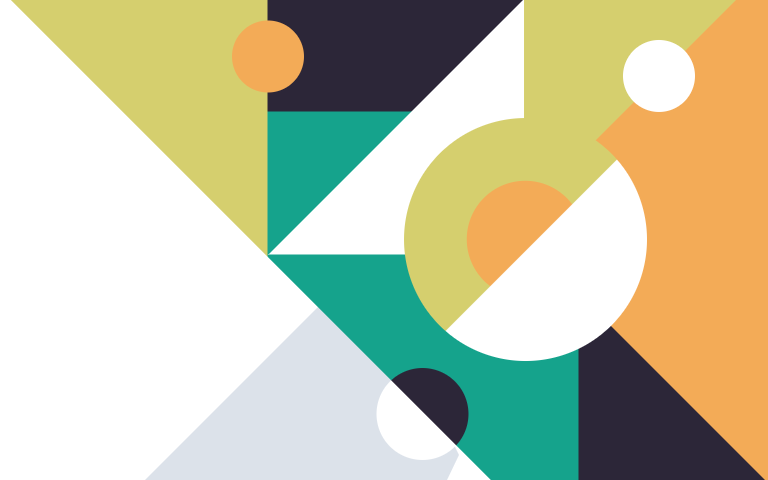
Reproduce this background procedurally as a Shadertoy shader.

```glsl
// Flat geometric collage: diagonal wedges, rectangles and split discs on white.
// Lengths are in canvas heights; every shape is a signed distance turned into
// smooth coverage, and the layers are painted from back to front.

const vec3 WHITE  = vec3(1.0);
const vec3 MIST   = vec3(0.863, 0.886, 0.918);
const vec3 OLIVE  = vec3(0.837, 0.812, 0.431);
const vec3 ORANGE = vec3(0.953, 0.671, 0.341);
const vec3 INK    = vec3(0.172, 0.149, 0.220);
const vec3 TEAL   = vec3(0.082, 0.640, 0.550);

const vec2 CANVAS = vec2(1.6, 1.0);

// Diagonals: falling ones hold x + y constant, rising ones x - y
const float FALL_MAIN  = 1.0225;
const float FALL_RIGHT = 1.5937;
const float RISE_MIST  = 0.3020;
const float RISE_LEFT  = 0.0896;
const float RISE_RIGHT = 0.5333;
const float RISE_DISC  = 0.6177;

// Upright and level edges
const float X_LEFT  = 0.5573;
const float X_MID   = 1.0917;
const float X_RIGHT = 1.2052;
const float Y_UPPER = 0.7677;
const float Y_MID   = 0.4698;

// Discs: centre x, centre y, radius
const vec3 BIG_DISC    = vec3(1.0948, 0.5010, 0.2531);
const vec3 CORE_DISC   = vec3(1.0943, 0.5015, 0.1219);
const vec3 ORANGE_DISC = vec3(0.5583, 0.8823, 0.0750);
const vec3 WHITE_DISC  = vec3(1.3729, 0.8417, 0.0750);
const vec3 LOW_DISC    = vec3(0.8802, 0.1375, 0.0958);

// Coverage of a shape from its distance, positive inside
float cover(float d) {
    return clamp(0.5 + d * iResolution.y, 0.0, 1.0);
}

// Distance to the right of a falling or rising diagonal
float rightOfFall(vec2 p, float k) { return (p.x + p.y - k) * 0.70711; }
float rightOfRise(vec2 p, float k) { return (p.x - p.y - k) * 0.70711; }

float disc(vec2 p, vec3 c) {
    return c.z - length(p - c.xy);
}

void paint(inout vec3 col, vec3 ink, float d) {
    col = mix(col, ink, cover(d));
}

// Pale triangle with a clipped lower right corner
float mistShape(vec2 p) {
    float lowerClip = 0.8395 - dot(p, vec2(0.9015, -0.4327));
    float upperClip = 0.8786 - dot(p, vec2(0.8944, 0.4472));
    return min(rightOfRise(p, RISE_MIST), min(lowerClip, upperClip));
}

// Everything to the right of the main diagonal
vec3 wedgeColour(vec2 p) {
    float upperHalf = p.y - Y_MID;
    vec3 col = TEAL;
    paint(col, INK, p.y - Y_UPPER);
    paint(col, WHITE, min(rightOfRise(p, RISE_LEFT), upperHalf));
    paint(col, OLIVE, X_LEFT - p.x);
    paint(col, OLIVE, min(p.x - X_MID, upperHalf));
    paint(col, INK, min(p.x - X_RIGHT, -upperHalf));
    paint(col, ORANGE, min(rightOfRise(p, RISE_RIGHT), rightOfFall(p, FALL_RIGHT)));
    return col;
}

void mainImage(out vec4 fragColor, in vec2 fragCoord) {
    vec2 p = (fragCoord - 0.5 * iResolution.xy) / iResolution.y + 0.5 * CANVAS;
    float mainSide = rightOfFall(p, FALL_MAIN);
    float discSide = rightOfRise(p, RISE_DISC);

    // Ground, pale triangle and the large wedge
    vec3 col = WHITE;
    paint(col, MIST, mistShape(p));
    paint(col, wedgeColour(p), mainSide);

    // Large disc, its core, and its white half
    vec3 bigColour = OLIVE;
    paint(bigColour, ORANGE, disc(p, CORE_DISC));
    paint(bigColour, WHITE, discSide);
    paint(col, bigColour, disc(p, BIG_DISC));

    // Small discs, the lowest split by the main diagonal
    paint(col, ORANGE, disc(p, ORANGE_DISC));
    paint(col, WHITE, disc(p, WHITE_DISC));
    paint(col, mix(WHITE, INK, cover(mainSide)), disc(p, LOW_DISC));

    fragColor = vec4(col, 1.0);
}
```
